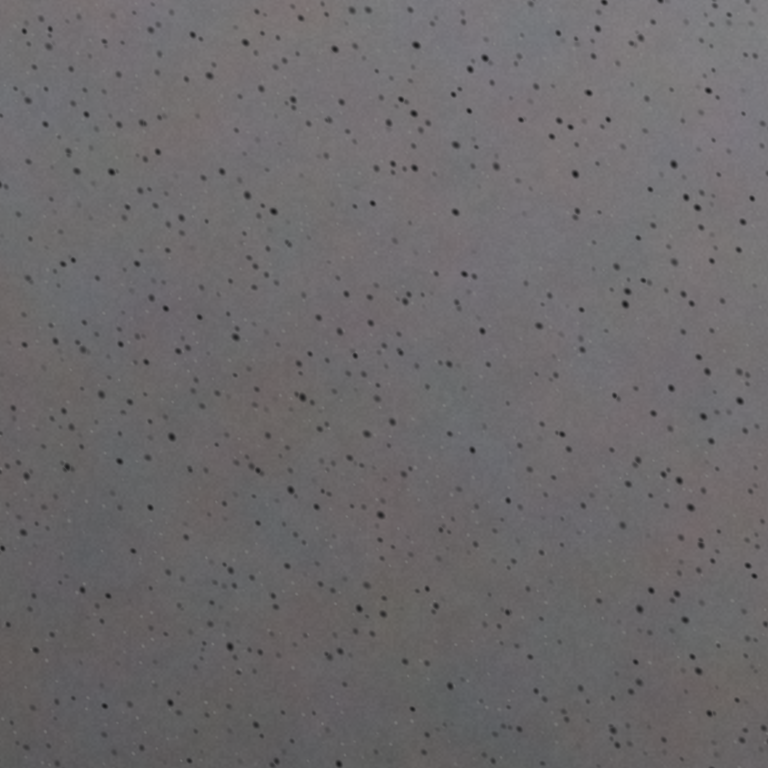
Write a three.js fragment shader that draws this texture.

```glsl
// Matte grey speckled stone: a soft diagonal light falloff with cool and rosy
// patches (layered sines), blotchy fine grain (value noise), and jittered-cell
// layers of small slanted dark pits, fainter pits and pale flecks.

#define SHADE_LOW vec3(0.354, 0.346, 0.345)
#define SHADE_HIGH vec3(0.502, 0.490, 0.504)
#define PIT_COLOR vec3(0.10, 0.10, 0.105)
#define FLECK_COLOR vec3(0.56, 0.56, 0.55)
#define TINT_AMOUNT 0.017
#define MOTTLE_AMOUNT 0.022
#define GRAIN_AMOUNT 0.042
#define PIT_CELLS 23.0
#define FAINT_CELLS 38.0
#define FLECK_CELLS 48.0
#define PIT_RADIUS 0.0080

varying vec2 vUv;

vec3 hash3(vec2 p) {
  vec3 q = fract(p.xyx * vec3(0.1031, 0.1030, 0.0973));
  q += dot(q, q.yxz + 33.33);
  return fract((q.xxy + q.yzz) * q.zyx);
}

float valueNoise(vec2 p) {
  vec2 cell = floor(p);
  vec2 f = fract(p);
  f = f * f * (3.0 - 2.0 * f);
  float low = mix(hash3(cell).x, hash3(cell + vec2(1.0, 0.0)).x, f.x);
  float high = mix(hash3(cell + vec2(0.0, 1.0)).x, hash3(cell + 1.0).x, f.x);
  return mix(low, high, f.y);
}

// Smooth irregular field in roughly -1..1
float layeredSines(vec2 p) {
  float sum = 0.0;
  float weight = 0.5;
  for (int i = 0; i < 4; i++) {
    sum += weight * sin(p.x + 1.7 * sin(p.y * 0.8)) * cos(p.y + 1.3 * sin(p.x * 0.7));
    p = mat2(0.8, 0.6, -0.6, 0.8) * p * 1.7 + 2.3;
    weight *= 0.65;
  }
  return sum;
}

// Coverage of scattered soft ellipses, slanted down to the right
float specks(vec2 uv, float cells, float radius, float chance, vec2 strength, float seed) {
  vec2 home = floor(uv * cells);
  float cover = 0.0;
  for (int y = -1; y <= 1; y++) {
    for (int x = -1; x <= 1; x++) {
      vec2 cell = home + vec2(float(x), float(y));
      vec3 place = hash3(cell + seed);
      vec3 look = hash3(cell + seed + 71.7);
      vec2 center = (cell + place.xy) / cells;
      float density = chance * (1.0 + 0.9 * layeredSines(center * 13.0 + seed));
      vec2 d = uv - center;
      float angle = -0.85 + 0.6 * (look.z - 0.5);
      vec2 along = vec2(cos(angle), sin(angle));
      vec2 local = vec2(dot(d, along), dot(d, vec2(-along.y, along.x)) * 1.3);
      float size = radius * mix(0.75, 1.1, look.x);
      float shape = 1.0 - smoothstep(0.05, 1.0, length(local) / size);
      float ink = mix(strength.x, strength.y, look.y) * step(place.z, density);
      cover = max(cover, shape * ink);
    }
  }
  return cover;
}

void main() {
  vec2 uv = vUv;

  // Light falls off toward the lower left
  float light = 0.68 * uv.y + 0.28 * uv.x + 0.06 * layeredSines(uv * 6.0 + 4.0);
  vec3 color = mix(SHADE_LOW, SHADE_HIGH, clamp(light, 0.0, 1.0));

  // Cool and rosy patches
  float cool = layeredSines(uv * 12.0 + 1.5);
  float rosy = layeredSines(uv.yx * 15.0 + 7.0);
  color += TINT_AMOUNT * cool * vec3(-0.6, 0.0, 0.9);
  color += TINT_AMOUNT * rosy * vec3(0.7, -0.4, 0.0);

  // Blotches, then fine and medium grain
  float mottle = 0.6 * valueNoise(uv * 22.0 + 9.0) + 0.4 * valueNoise(uv * 50.0 + 80.0);
  float grain = 0.65 * valueNoise(uv * 290.0) + 0.35 * valueNoise(uv * 120.0 + 40.0);
  color += MOTTLE_AMOUNT * (mottle - 0.5) + GRAIN_AMOUNT * (grain - 0.5);

  // Flecks and pits
  float fleck = specks(uv, FLECK_CELLS, PIT_RADIUS * 0.55, 0.35, vec2(0.1, 0.45), 211.0);
  float faint = specks(uv, FAINT_CELLS, PIT_RADIUS * 0.85, 0.40, vec2(0.12, 0.58), 137.0);
  float bold = specks(uv, PIT_CELLS, PIT_RADIUS, 0.42, vec2(0.5, 1.0), 19.0);
  color = mix(color, FLECK_COLOR, fleck);
  color = mix(color, PIT_COLOR, max(faint, bold));

  gl_FragColor = vec4(color, 1.0);
}
```
